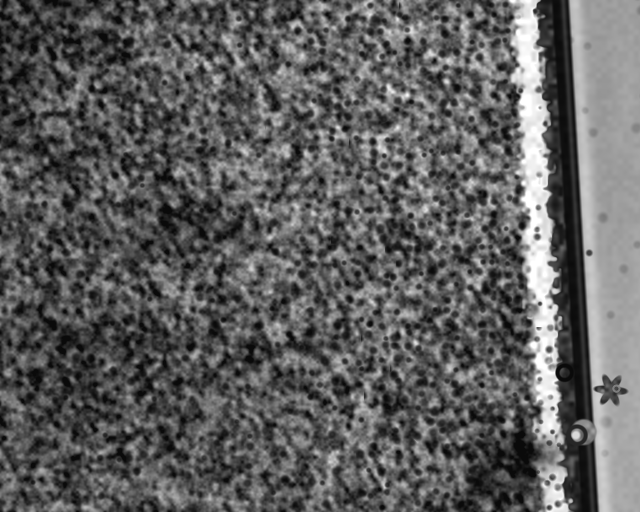
A WebGL 2 fragment shader for this texture:

```glsl
#version 300 es
precision highp float;
// Grainy grey turf beside a bright worn strip, a dark slanted rail and a smooth pale panel.
// Layered value noise makes the grain, a jittered grid makes the pits, and a sheared
// coordinate places the strip, rail and panel; small fittings are distance functions.
uniform vec2 u_resolution;
out vec4 fragColor;

float hash(vec2 p) {
  vec3 q = fract(vec3(p.xyx) * 0.1031);
  q += dot(q, q.yzx + 33.33);
  return fract((q.x + q.y) * q.z);
}

float noise(vec2 p) {
  vec2 i = floor(p), f = fract(p);
  f = f * f * (3.0 - 2.0 * f);
  return mix(mix(hash(i), hash(i + vec2(1, 0)), f.x),
             mix(hash(i + vec2(0, 1)), hash(i + vec2(1, 1)), f.x), f.y);
}

// Soft round spots, one in each jittered cell, kept with the given chance
float spots(vec2 p, float chance) {
  vec2 cell = floor(p);
  float cover = 0.0;
  for (int j = -1; j <= 1; j++)
    for (int i = -1; i <= 1; i++) {
      vec2 c = cell + vec2(i, j);
      vec2 center = c + 0.2 + 0.6 * vec2(hash(c + 7.1), hash(c + 41.7));
      float size = 0.22 + 0.2 * hash(c + 19.3);
      float spot = 1.0 - smoothstep(size * 0.35, size * 1.3, length(p - center));
      cover = max(cover, spot * step(hash(c + 83.9), chance));
    }
  return cover;
}

float glow(vec2 p, vec2 center, vec2 size) {
  vec2 d = (p - center) / size;
  return exp(-dot(d, d));
}

float disc(vec2 p, vec2 center, float radius) {
  return 1.0 - smoothstep(radius - 0.003, radius + 0.003, length(p - center));
}

float ring(vec2 p, vec2 center, float radius, float width) {
  return 1.0 - smoothstep(width * 0.5, width * 1.5, abs(length(p - center) - radius));
}

float turf(vec2 p) {
  // Broad light and shade
  float shade = 0.29 + 0.05 * smoothstep(0.1, 0.7, p.x);
  shade += 0.13 * glow(p, vec2(0.76, 0.85), vec2(0.24, 0.4));
  shade += 0.05 * glow(p, vec2(0.72, 0.18), vec2(0.18, 0.2));
  shade += 0.05 * glow(p, vec2(0.1, 0.5), vec2(0.14, 0.1));
  shade -= 0.10 * glow(p, vec2(0.0, 0.95), vec2(0.13, 0.2));
  shade -= 0.06 * glow(p, vec2(0.2, 0.26), vec2(0.22, 0.12));
  shade -= 0.07 * glow(p, vec2(0.52, 0.24), vec2(0.08, 0.06));
  shade -= 0.22 * glow(p, vec2(1.02, 0.07), vec2(0.12, 0.1));
  shade += 0.12 * (noise(p * 9.0) - 0.5) + 0.10 * (noise(p * 24.0 + 5.0) - 0.5);
  // Grain in slanted clumps
  vec2 q = mat2(0.86, -0.5, 0.5, 0.86) * p;
  float grain = 0.55 * noise(q * vec2(88.0, 66.0)) + 0.3 * noise(p * 112.0 + 31.0)
              + 0.15 * noise(p * 205.0 + 67.0) - 0.5;
  float tone = shade + grain * (0.55 + 1.2 * shade);
  // Dark pits, denser toward the strip
  float pits = spots(p * 42.0, 0.12 + 0.4 * smoothstep(0.45, 0.85, p.x));
  tone *= 1.0 - 0.65 * pits;
  return max(tone, 0.04);
}

void main() {
  vec2 p = gl_FragCoord.xy / u_resolution.y;
  p.x *= 1.249 * u_resolution.y / u_resolution.x;
  float down = 1.0 - p.y;
  float across = p.x - 0.058 * down;
  float fine = noise(p * 95.0 + 11.0);
  float tone = turf(p);

  // Bright strip with ragged edges and worn holes
  float ragged = across + 0.022 * (fine - 0.5) + 0.012 * (noise(p * 45.0) - 0.5);
  float strip = smoothstep(0.99, 1.012, ragged) * (1.0 - smoothstep(1.04, 1.054, ragged));
  float worn = spots(p * 48.0 + 3.0, 0.15 + 0.35 * smoothstep(0.5, 0.8, down));
  worn = max(worn, 0.95 * glow(p, vec2(1.06, 0.11), vec2(0.04, 0.035)));
  tone = mix(tone, 0.84 + 0.22 * fine, strip * (1.0 - 0.8 * worn));

  // Mottled gutter, then the rail with a faint lengthwise sheen
  float gutter = 0.08 + 0.36 * fine * noise(p * 60.0);
  tone = mix(tone, gutter, smoothstep(1.046, 1.056, ragged));
  float sheen = 0.04 + 0.15 * exp(-pow((across - 1.099) / 0.005, 2.0)) + 0.03 * fine;
  tone = mix(tone, sheen, smoothstep(1.074, 1.081, across));

  // Pale panel, lightest beside the rail
  float panel = 0.62 + 0.14 * exp(-pow((across - 1.122) / 0.014, 2.0));
  panel += 0.04 * (noise(p * vec2(28.0, 5.0)) - 0.5) + 0.05 * (fine - 0.5);
  panel += 0.04 * smoothstep(0.3, 0.9, down);
  panel -= 0.12 * spots(p * 30.0 + 9.0, 0.12);
  tone = mix(tone, panel, smoothstep(1.106, 1.114, across));
  tone = mix(tone, 0.25, disc(p, vec2(1.15, 0.506), 0.006));

  // Lobed dark fitting on the panel
  vec2 d = p - vec2(1.192, 0.238);
  float lobes = 0.025 + 0.008 * cos(6.0 * atan(d.y, d.x) + 0.5);
  float knob = 1.0 - smoothstep(lobes - 0.004, lobes + 0.004, length(d));
  tone = mix(tone, 0.10 + 0.32 * noise(p * 130.0), knob);
  tone = mix(tone, 0.55, 0.8 * ring(d, vec2(0.011, 0.003), 0.006, 0.002));
  tone = mix(tone, 0.5, disc(d, vec2(-0.016, -0.002), 0.004));

  // Clamp across the rail and a loop above it
  tone = mix(tone, 0.36 + 0.3 * fine, disc(p, vec2(1.139, 0.156), 0.025));
  tone = mix(tone, 0.15, ring(p, vec2(1.126, 0.15), 0.017, 0.004));
  tone = mix(tone, 0.85, disc(p, vec2(1.124, 0.15), 0.008));
  tone = mix(tone, 0.04, ring(p, vec2(1.102, 0.272), 0.014, 0.004));

  fragColor = vec4(vec3(clamp(tone, 0.0, 1.0)), 1.0);
}
```
